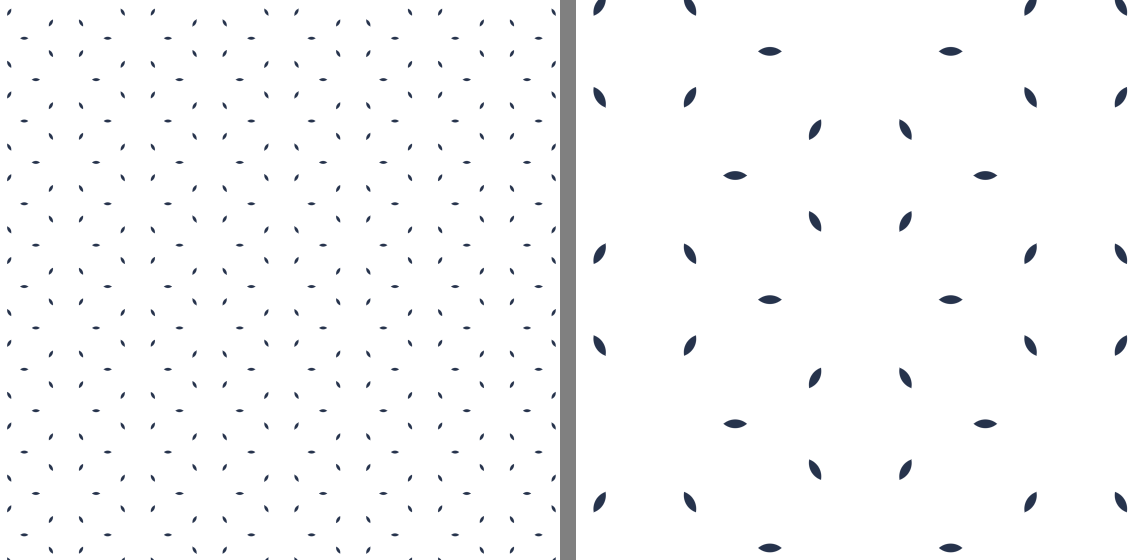
Left, the full canvas; right, a detail of the centre.
This pattern is drawn by a Shadertoy shader. Its source:

```glsl
// Small dark leaves on white, set in radial rings of six on a hexagonal lattice.

const vec2  TILE        = vec2(0.2565, 0.1478);  // rectangular repeat, holds two rings
const vec2  ANCHOR      = vec2(0.3743, 0.5622);  // centre of one ring
const float RING_RADIUS = 0.0538;                // ring centre to leaf centre
const float HALF_LENGTH = 0.0070;
const float HALF_WIDTH  = 0.0026;
const vec3  PAPER       = vec3(1.0);
const vec3  INK         = vec3(0.15, 0.20, 0.30);

// Offset from the nearest ring centre of the centred lattice
vec2 ringOffset(vec2 p) {
    vec2 a = p - TILE * round(p / TILE);
    vec2 q = p - 0.5 * TILE;
    vec2 b = q - TILE * round(q / TILE);
    return dot(a, a) < dot(b, b) ? a : b;
}

// Mirror six sectors onto the one along +x
vec2 foldSextant(vec2 p) {
    const vec2 normal = vec2(-0.5, 0.8660254);
    p = abs(p);
    return p - 2.0 * max(dot(p, normal), 0.0) * normal;
}

// Signed distance to a pointed leaf lying along x
float leafDistance(vec2 p) {
    float radius = (HALF_LENGTH * HALF_LENGTH + HALF_WIDTH * HALF_WIDTH) / (2.0 * HALF_WIDTH);
    float inset = radius - HALF_WIDTH;
    p = abs(p);
    bool pastTip = (p.x - HALF_LENGTH) * inset > p.y * HALF_LENGTH;
    return pastTip ? length(p - vec2(HALF_LENGTH, 0.0))
                   : length(p + vec2(0.0, inset)) - radius;
}

void mainImage(out vec4 fragColor, in vec2 fragCoord) {
    float pixel = 1.0 / iResolution.y;
    vec2 uv = fragCoord * pixel;

    vec2 p = foldSextant(ringOffset(uv - ANCHOR));
    float d = leafDistance(p - vec2(RING_RADIUS, 0.0));

    // Edge softened over about one pixel
    float cover = 1.0 - smoothstep(-0.7 * pixel, 0.7 * pixel, d);
    fragColor = vec4(mix(PAPER, INK, cover), 1.0);
}
```
